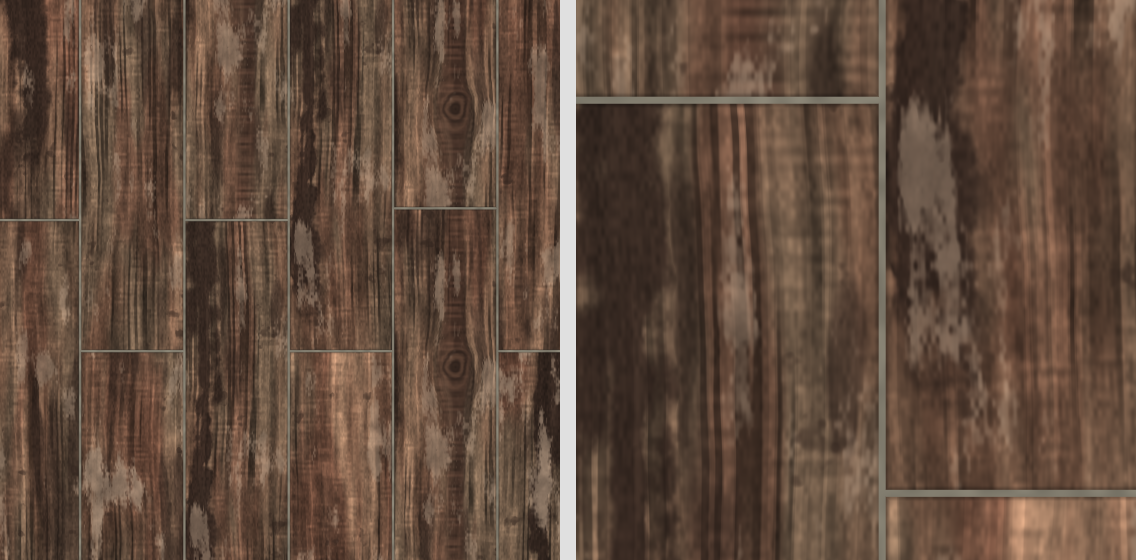
Left: the whole. Right: its middle third, enlarged.
A WebGL 1 fragment shader for this texture:

```glsl
precision highp float;
uniform vec2 u_resolution;

#define PLANK_WIDTH 0.1863
#define PLANK_LENGTH 0.74
#define FIRST_SEAM 0.143
#define JOINT_HEIGHTS vec2(0.373, 0.607)
#define GROUT_HALF 0.0021
#define BROWN vec3(0.385, 0.278, 0.217)
#define TAN vec3(0.530, 0.408, 0.322)
#define OLIVE vec3(0.408, 0.340, 0.272)
#define RUST vec3(0.365, 0.240, 0.188)
#define DARK vec3(0.185, 0.135, 0.112)
#define PALE vec3(0.660, 0.565, 0.480)
#define GROUT vec3(0.510, 0.490, 0.435)

float hash(vec2 p) {
  vec3 q = fract(vec3(p.xyx) * 0.1031);
  q += dot(q, q.yzx + 33.33);
  return fract((q.x + q.y) * q.z);
}

float noise(vec2 p) {
  vec2 i = floor(p), f = fract(p);
  f = f * f * (3.0 - 2.0 * f);
  return mix(mix(hash(i), hash(i + vec2(1.0, 0.0)), f.x),
             mix(hash(i + vec2(0.0, 1.0)), hash(i + 1.0), f.x), f.y);
}

float fbm(vec2 p) {
  float sum = 0.0, amp = 0.533;
  for (int i = 0; i < 4; i++) {
    sum += amp * noise(p);
    p = p * 2.0 + 17.3;
    amp *= 0.5;
  }
  return sum;
}

// Wood of one plank; q is measured in plank widths from its lower left corner
vec3 wood(vec2 q, vec2 id) {
  float column = mod(id.x, 5.0), upper = 1.0 - mod(id.y, 2.0);
  float knotColumn = step(abs(column - 3.0), 0.5);
  float knotty = max(knotColumn, step(abs(column - 1.0), 0.5) * upper);
  float streaked = step(1.5, mod(id.x - id.y, 3.0));
  float worn = step(mod(id.x, 4.0), 0.5) * step(id.y, -0.5);

  // Knotty and streaked planks share their prints
  vec2 face = mix(id, vec2(id.x - id.y, 0.0), streaked);
  face = mix(face, vec2(9.0), knotty);
  vec2 seed = 60.0 + 40.0 * vec2(hash(face + 71.0), hash(face + 133.0));

  // Grain spreads around the knot
  vec2 knot = q - vec2(0.6, mix(2.45, 0.95, knotColumn * upper));
  float r = length(knot * vec2(1.0, 0.72)) + 0.05 * (noise(knot * 9.0 + 40.0) - 0.5);
  float bend = knot.x * (1.0 - 0.72 * knotty * exp(-22.0 * r * r));
  vec2 s = seed + mix(q, vec2(bend, knot.y), knotty);
  s.x += 0.11 * (fbm(s * vec2(1.2, 0.6)) - 0.5);

  float broad = fbm(s * vec2(2.2, 0.45));
  float band = fbm(s * vec2(7.0, 0.6) + 11.0);
  float fibre = fbm(s * vec2(13.0, 1.3) + 23.0);
  float mottle = fbm(s * vec2(10.0, 7.0) + 37.0);
  float fleck = noise(s * vec2(75.0, 34.0));

  // Broad tones
  vec3 c = mix(BROWN, TAN, smoothstep(0.40, 0.72, band));
  float grey = broad + 0.2 * (hash(face + 211.0) - 0.5);
  c = mix(c, OLIVE, 0.75 * smoothstep(0.42, 0.64, grey));
  float rust = fbm(s * vec2(3.0, 0.5) + 47.0);
  c = mix(c, RUST, 0.6 * smoothstep(0.52, 0.70, rust));

  // Fibres, growth lines and saw marks
  c *= 1.0 + 0.85 * (fibre - 0.5) + 0.4 * (mottle - 0.5) + 0.2 * (fleck - 0.5);
  float grain = noise(s * vec2(46.0, 0.9) + 5.0);
  float line = smoothstep(0.60, 0.85, grain * 0.8 + 0.4 * fibre);
  c *= 1.0 - 0.42 * line * smoothstep(0.35, 0.58, fbm(s * vec2(3.0, 0.7) + 59.0));
  c *= 1.0 + 0.16 * smoothstep(0.42, 0.15, grain);
  float saw = noise(s * vec2(7.0, 38.0));
  c *= 1.0 + 0.26 * (saw - 0.5) * smoothstep(0.42, 0.62, mottle + 0.3 * (rust - 0.5));

  // Dark stains
  float stain = 0.6 * smoothstep(0.58, 0.72, fbm(s * vec2(6.0, 0.8) + 67.0));
  float center = mix(0.16, 0.52, mod(face.x, 2.0));
  center += 0.25 * (noise(vec2(q.y * 0.8, seed.x)) - 0.5);
  float reach = 0.02 + 0.19 * noise(vec2(q.y * 1.1, seed.y));
  float edge = abs(q.x - center) + 0.3 * (band - 0.5) + 0.2 * (mottle - 0.5);
  float streak = streaked * (1.0 - smoothstep(reach * 0.6, reach + 0.04, edge));
  streak *= smoothstep(0.3, 0.8, q.y + mottle - 0.5);
  c = mix(c, DARK * (0.6 + 0.5 * fibre + 0.3 * fleck), max(stain, 0.88 * streak));

  // Heartwood stripe and knot rings
  float heart = 1.0 - smoothstep(0.03, 0.11, abs(bend) + 0.2 * (band - 0.5));
  c = mix(c, mix(DARK, RUST, 0.5) * (0.6 + 0.7 * saw), 0.6 * knotty * heart);
  float inKnot = knotty * (1.0 - smoothstep(0.09, 0.20, r));
  float ring = 0.5 + 0.5 * sin(r * 105.0 + 9.0 * mottle);
  c = mix(c, mix(DARK, BROWN, 0.85 * ring), 0.7 * inKnot);
  c = mix(c, DARK * 0.8, 0.85 * knotty * (1.0 - smoothstep(0.02, 0.07, r)));

  // Pale wear and small cracks
  float patchy = fbm(s * vec2(5.0, 1.8) + 83.0) + 0.4 * (fibre - 0.5) + 0.1 * (fleck - 0.5);
  c = mix(c, PALE * (0.65 + 0.6 * mottle), mix(0.55, 0.75, worn)
    * smoothstep(0.64 - 0.09 * worn, 0.80 - 0.07 * worn, patchy));
  float crack = smoothstep(0.74, 0.82, fbm(s * vec2(6.0, 5.0) + 97.0));
  return mix(c, DARK, 0.5 * crack);
}

void main() {
  vec2 uv = gl_FragCoord.xy / u_resolution.y;
  float aa = 0.75 / u_resolution.y;

  // Staggered plank layout, with every fifth column set a little higher
  float across = (uv.x - FIRST_SEAM) / PLANK_WIDTH;
  float column = floor(across);
  float joint = mix(JOINT_HEIGHTS.x, JOINT_HEIGHTS.y, mod(column, 2.0));
  joint += 0.021 * step(abs(mod(column, 5.0) - 3.0), 0.5);
  float along = (uv.y - joint) / PLANK_LENGTH;
  vec2 id = vec2(column, floor(along));
  vec2 size = vec2(PLANK_WIDTH, PLANK_LENGTH);
  vec2 local = fract(vec2(across, along)) * size;
  vec3 color = wood(local / PLANK_WIDTH, id);

  // Grout with a soft shaded plank edge
  vec2 gap = min(local, size - local);
  float d = min(gap.x, gap.y);
  color *= mix(0.75, 1.0, smoothstep(GROUT_HALF, GROUT_HALF + 0.003, d));
  vec3 grout = GROUT * (0.9 + 0.2 * noise(uv * 90.0));
  color = mix(grout, color, smoothstep(GROUT_HALF - aa, GROUT_HALF + aa, d));
  gl_FragColor = vec4(color, 1.0);
}
```
